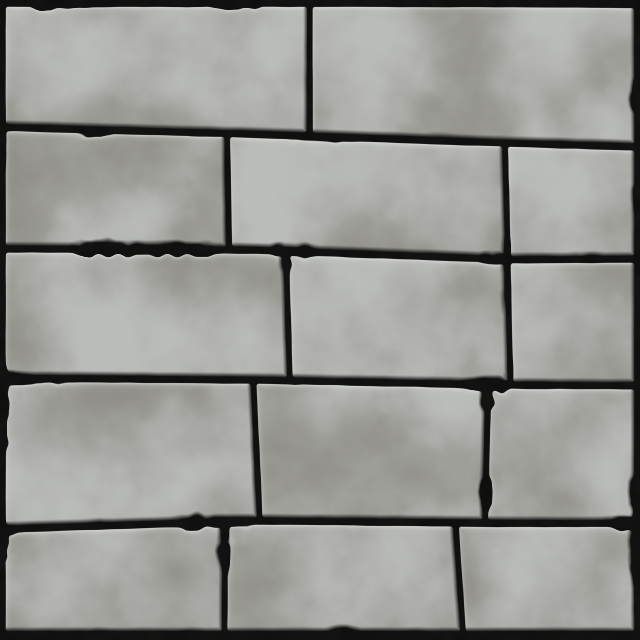
This texture is drawn by a WebGL 2 fragment shader. Its source:

```glsl
#version 300 es
precision highp float;

uniform vec2 u_resolution;
out vec4 fragColor;

const int ROWS = 5;
const vec2 HALF_JOINT = vec2(0.0046, 0.0056);
const float CORNER_RADIUS = 0.004;
const float SIDE_MARGIN = 0.0045;

const vec3 MORTAR = vec3(0.066, 0.067, 0.064);
const vec3 STONE_DARK = vec3(0.565, 0.560, 0.535);
const vec3 STONE_LIGHT = vec3(0.730, 0.738, 0.728);
const vec3 HIGHLIGHT = vec3(0.90, 0.91, 0.90);
const vec3 SHADOW = vec3(0.10);

// Height of each joint at x = 0, 0.4, 0.8 and 1, from the top down
const vec4 JOINTS[ROWS + 1] = vec4[](
    vec4(0.995, 0.995, 0.994, 0.993),
    vec4(0.801, 0.790, 0.776, 0.770),
    vec4(0.611, 0.609, 0.594, 0.595),
    vec4(0.409, 0.406, 0.398, 0.397),
    vec4(0.173, 0.186, 0.182, 0.182),
    vec4(0.0085));

// Two upright cuts per row: top x, bottom x of each (2 = no cut)
const vec4 CUTS[ROWS] = vec4[](
    vec4(0.484, 0.484, 2.0, 2.0),
    vec4(0.355, 0.358, 0.789, 0.794),
    vec4(0.447, 0.453, 0.793, 0.798),
    vec4(0.396, 0.406, 0.763, 0.758),
    vec4(0.352, 0.351, 0.712, 0.724));

float hash(vec2 p) {
    p = fract(p * vec2(0.1031, 0.1130));
    p += dot(p, p.yx + 33.33);
    return fract((p.x + p.y) * p.x * 17.3);
}

float noise(vec2 p) {
    vec2 cell = floor(p), f = fract(p);
    f = f * f * (3.0 - 2.0 * f);
    float low = mix(hash(cell), hash(cell + vec2(1, 0)), f.x);
    float high = mix(hash(cell + vec2(0, 1)), hash(cell + vec2(1, 1)), f.x);
    return mix(low, high, f.y);
}

float fbm(vec2 p) {
    float sum = 0.0, amplitude = 0.5;
    for (int i = 0; i < 5; i++) {
        sum += amplitude * noise(p);
        p = mat2(1.6, 1.2, -1.2, 1.6) * p + 19.7;
        amplitude *= 0.5;
    }
    return sum / 0.97;
}

float jointHeight(vec4 h, float x) {
    if (x < 0.4) return mix(h.x, h.y, x / 0.4);
    if (x < 0.8) return mix(h.y, h.z, (x - 0.4) / 0.4);
    return mix(h.z, h.w, (x - 0.8) / 0.2);
}

// Distances inward from left, bottom, right and top; also gives the block id
vec4 blockSides(vec2 p, out vec2 id) {
    int row = 0;
    for (int i = 1; i < ROWS; i++) {
        if (p.y < jointHeight(JOINTS[i], p.x)) row = i;
    }
    float top = jointHeight(JOINTS[row], p.x);
    float bottom = jointHeight(JOINTS[row + 1], p.x);
    float t = (top - p.y) / (top - bottom);
    vec2 cut = mix(CUTS[row].xz, CUTS[row].yw, t);
    float column = step(cut.x, p.x) + step(cut.y, p.x);
    float left = column < 0.5 ? SIDE_MARGIN : column < 1.5 ? cut.x : cut.y;
    float right = column < 0.5 ? cut.x : column < 1.5 ? cut.y : 2.0;
    right = min(right, 1.0 - SIDE_MARGIN);
    id = vec2(column, float(row));
    return vec4(p.x - left, p.y - bottom, right - p.x, top - p.y) - HALF_JOINT.xyxy;
}

// Small nicks scattered along the edges
float chipDepth(vec2 p) {
    float patches = smoothstep(0.64, 0.84, noise(p * 13.0 + 4.0));
    return 0.008 * patches * noise(p * 65.0) + 0.0008 * (noise(p * 40.0) - 0.5);
}

float roundedInset(vec4 sides, float radius) {
    vec2 inset = min(sides.xy, sides.zw);
    vec2 corner = max(radius - inset, 0.0);
    return radius - length(corner);
}

vec3 stoneColor(vec2 p, vec2 id) {
    float cloud = fbm(p * 6.5 + id * vec2(17.3, 29.1));
    return mix(STONE_DARK, STONE_LIGHT, smoothstep(0.18, 0.78, cloud));
}

// Light from the upper left on bevelled edges
vec3 bevel(vec3 color, vec4 sides) {
    vec4 d = max(sides, 0.0);
    float lit = max(0.75 * exp(-d.w / 0.0032), 0.4 * exp(-d.x / 0.0032));
    float dark = max(1.0 - smoothstep(-0.001, 0.008, d.y), 1.0 - smoothstep(-0.002, 0.007, d.z));
    return mix(mix(color, HIGHLIGHT, lit), SHADOW, 0.9 * dark);
}

void main() {
    vec2 p = gl_FragCoord.xy / u_resolution;
    float pixel = 1.0 / min(u_resolution.x, u_resolution.y);
    vec2 id;
    vec4 sides = blockSides(p, id) - chipDepth(p);
    float coverage = smoothstep(-0.7 * pixel, 0.7 * pixel, roundedInset(sides, CORNER_RADIUS));
    vec3 mortar = MORTAR * (0.85 + 0.3 * noise(p * 50.0));
    vec3 stone = bevel(stoneColor(p, id), sides);
    fragColor = vec4(mix(mortar, stone, coverage), 1.0);
}
```
